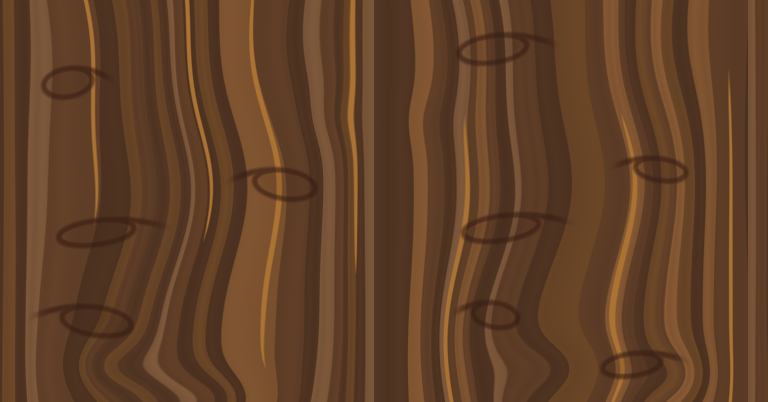
Write a WebGL 1 fragment shader that draws this texture.

```glsl
precision highp float;
// Cartoon wood planks: wavy vertical grain, golden veins and smudged dark knots.
uniform vec2 u_resolution;

#define PLANK_WIDTH 0.93
#define STRIPES 24.0
#define STRIPE_BUNCHING 1.3
#define WAVE_HEIGHT 0.034
#define KINK_SIZE 0.085
#define VEIN_HALF_WIDTH 0.0085
#define KNOT_STROKE 0.012
#define KNOT_STRENGTH 0.62
#define SEED 3.0

const vec3 DARK = vec3(0.31, 0.20, 0.13);
const vec3 BROWN = vec3(0.37, 0.24, 0.15);
const vec3 OCHRE = vec3(0.41, 0.27, 0.15);
const vec3 DUSTY = vec3(0.47, 0.33, 0.22);
const vec3 TAN = vec3(0.50, 0.33, 0.19);
const vec3 GOLD = vec3(0.67, 0.45, 0.20);
const vec3 KNOT = vec3(0.21, 0.11, 0.07);

float hash(float n) {
  n = fract((n + SEED * 17.0) * 0.1031);
  n *= n + 33.33;
  n *= n + n;
  return fract(n);
}

// Sideways bend of the grain: long waves plus a few tight kinks.
float bend(vec2 p, float plank) {
  float phase = 6.28 * hash(plank + 5.0);
  float shift = WAVE_HEIGHT * sin(5.5 * p.y + 2.5 * p.x + phase);
  shift += 0.35 * WAVE_HEIGHT * sin(12.0 * p.y - 4.0 * p.x + phase);
  for (int i = 0; i < 5; i++) {
    float k = float(i);
    vec2 center = vec2((k + 0.3 + 0.4 * hash(k + 11.0)) * 0.38, hash(k + 21.0));
    vec2 q = (p - center) / vec2(0.13, 0.075);
    shift += KINK_SIZE * (hash(k + 31.0) < 0.5 ? -1.0 : 1.0) * exp(-dot(q, q));
  }
  return shift;
}

// Stripe tones are spread evenly so that each keeps its share.
vec3 stripeColor(float id, float plank) {
  float pick = fract(id * 0.618034 + plank * 0.37 + 0.12 * hash(id + 41.0));
  vec3 c = pick < 0.34 ? DARK : pick < 0.62 ? BROWN : pick < 0.78 ? OCHRE : pick < 0.91 ? DUSTY : TAN;
  return c * (0.97 + 0.06 * hash(id * 3.0 + plank + 7.0));
}

float stripeEdge(float id, float y) {
  return id + 0.5 * (hash(id + 61.0) - 0.5) + 0.1 * sin(4.0 * y + 6.28 * hash(id + 71.0));
}

vec3 grain(float across, float plank, float y, float px) {
  float angle = 12.566 * across + 0.63 + 2.4 * plank;
  float s = STRIPES * across + STRIPE_BUNCHING * sin(angle);
  float slope = (STRIPES + STRIPE_BUNCHING * 12.566 * cos(angle)) / PLANK_WIDTH;
  float soft = 0.9 * px * slope;
  float id = floor(s);
  float key = id + plank * 37.0;
  float offset = key - id;
  float left = stripeEdge(key, y) - offset;
  float right = stripeEdge(key + 1.0, y) - offset;
  vec3 c = mix(stripeColor(key - 1.0, plank), stripeColor(key, plank),
               smoothstep(left - soft, left + soft, s));
  c = mix(c, stripeColor(key + 1.0, plank), smoothstep(right - soft, right + soft, s));
  // Faint streaks inside the stripes.
  return c * (1.0 + 0.025 * sin(s * 7.0 + 2.0 * sin(s * 1.7)));
}

// Golden vein, pointed at both ends, following the grain.
float vein(float k, float x, float y, float px) {
  float center = (k + 0.2 + 0.6 * hash(k + 81.0)) * 0.27;
  float start = 0.9 * hash(k + 91.0) - 0.4;
  float u = clamp((y - start) / (0.6 + 0.6 * hash(k + 101.0)), 0.0, 1.0);
  float halfWidth = VEIN_HALF_WIDTH * (0.55 + 0.45 * hash(k + 111.0)) * 2.0 * sqrt(u * (1.0 - u));
  float d = abs(x - center) - halfWidth;
  return (1.0 - smoothstep(-px, px, d)) * clamp(halfWidth / px, 0.0, 1.0);
}

// Flattened ring with a tapering tail sweeping off to one side.
float knot(vec2 p, float k) {
  float column = mod(k, 4.0);
  float row = floor(k / 4.0);
  vec2 center = vec2((column + 0.3 + 0.4 * hash(k + 121.0)) * 0.475,
                     (row + 0.25 + 0.5 * hash(k + 131.0)) / 3.0);
  vec2 radii = vec2(0.055 + 0.04 * hash(k + 141.0), 0.026 + 0.012 * hash(k + 151.0));
  vec2 q = p - center;
  q.x *= hash(k + 161.0) < 0.5 ? -1.0 : 1.0;
  q.y += 0.12 * q.x;
  q /= radii;
  float r = max(length(q), 0.001);
  float ring = abs(r - 1.0) / length(q / (r * radii));
  float tail = abs(q.y - 1.0 + 0.35 * q.x * q.x) / length(vec2(0.7 * q.x / radii.x, 1.0 / radii.y));
  float reach = smoothstep(-2.1, -1.3, q.x) * (1.0 - smoothstep(-0.2, 0.3, q.x));
  float ink = 1.0 - smoothstep(0.15 * KNOT_STROKE, KNOT_STROKE, ring);
  ink = max(ink, reach * (1.0 - smoothstep(0.15 * KNOT_STROKE, KNOT_STROKE, tail)));
  ink = max(ink, 0.22 * (1.0 - smoothstep(0.7, 1.1, r)));
  return ink * step(0.12, hash(k + 171.0));
}

void main() {
  vec2 p = gl_FragCoord.xy / u_resolution.y;
  float px = 1.0 / u_resolution.y;

  // The grain runs straight along the plank borders and bends between them.
  float plank = floor(p.x / PLANK_WIDTH);
  float t = fract(p.x / PLANK_WIDTH);
  float freedom = smoothstep(0.0, 0.3, t) * (1.0 - smoothstep(0.75, 1.0, t));
  float x = p.x + freedom * bend(p, plank);
  vec3 color = grain(x / PLANK_WIDTH - plank, plank, p.y, px);

  for (int i = 0; i < 7; i++) {
    color = mix(color, GOLD, vein(float(i), x, p.y, px));
  }
  float ink = 0.0;
  for (int i = 0; i < 12; i++) {
    ink = max(ink, knot(p, float(i)));
  }
  color = mix(color, KNOT, KNOT_STRENGTH * ink);
  gl_FragColor = vec4(color, 1.0);
}
```
